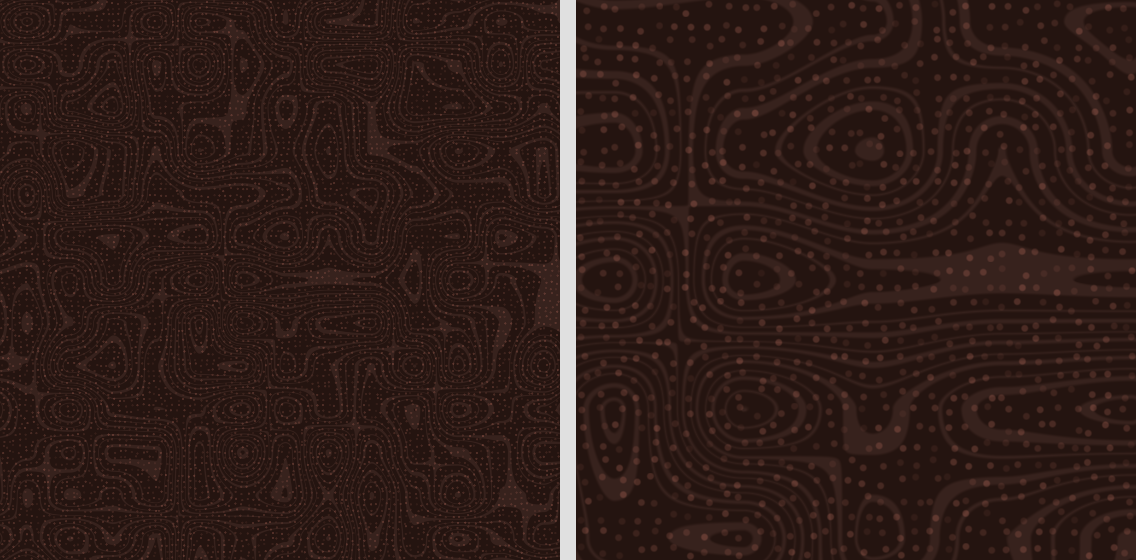
Left, the full canvas; right, a detail of the centre.
Write a three.js fragment shader that draws this pattern.

```glsl
// Dark brown contour bands of smooth value noise, sprinkled with fine reddish dots.
#define NOISE_CELLS 13.0    // noise lattice cells across the canvas
#define LEVELS 7.0          // contour periods over the noise range
#define BAND_WIDTH 0.19     // share of a period filled by the broad band
#define LINE_WIDTH 0.07     // share of a period filled by the thin line
#define LINE_OFFSET 0.43    // position of the thin line in its period
#define EDGE 0.0011         // edge softness in canvas units
#define DOT_CELLS 96.0      // dot grid cells across the canvas
#define DOT_RADIUS 0.19     // dot radius in grid cells
#define DOT_JITTER 0.58     // dot displacement range in grid cells
#define GROUND_COLOR vec3(0.143, 0.079, 0.062)
#define BAND_COLOR vec3(0.215, 0.132, 0.113)
#define DOT_COLOR vec3(0.46, 0.27, 0.23)

varying vec2 vUv;

float hash(vec2 p) {
  return fract(sin(dot(p, vec2(127.1, 311.7))) * 43758.5453);
}

float valueNoise(vec2 p) {
  vec2 cell = floor(p);
  vec2 f = fract(p);
  f = f * f * (3.0 - 2.0 * f);
  float low = mix(hash(cell), hash(cell + vec2(1.0, 0.0)), f.x);
  float high = mix(hash(cell + vec2(0.0, 1.0)), hash(cell + vec2(1.0, 1.0)), f.x);
  return mix(low, high, f.y);
}

// Height in contour periods
float height(vec2 uv) {
  return LEVELS * valueNoise(uv * NOISE_CELLS + vec2(5.37, 8.5));
}

// Soft periodic stripe of the given width, centred on whole numbers
float stripe(float h, float width, float soft) {
  float distanceToCentre = abs(fract(h + 0.5) - 0.5);
  return 1.0 - smoothstep(-soft, soft, distanceToCentre - 0.5 * width);
}

// Broad bands and thin lines, softened evenly by the local slope
float contours(vec2 uv) {
  float h = height(uv);
  vec2 rise = vec2(height(uv + vec2(EDGE, 0.0)), height(uv + vec2(0.0, EDGE))) - h;
  float soft = max(length(rise), 0.002);
  float band = stripe(h, BAND_WIDTH, soft);
  float line = stripe(h - LINE_OFFSET, LINE_WIDTH, soft);
  return max(band, line);
}

// One jittered dot per grid cell, each with its own strength
float dots(vec2 uv) {
  vec2 p = uv * DOT_CELLS;
  vec2 cell = floor(p);
  vec2 jitter = vec2(hash(cell + 17.3), hash(cell + 61.9)) - 0.5;
  float d = length(fract(p) - 0.5 - DOT_JITTER * jitter);
  float strength = mix(0.2, 0.75, hash(cell + 93.1));
  float soft = 0.6 * EDGE * DOT_CELLS;
  return strength * (1.0 - smoothstep(DOT_RADIUS - soft, DOT_RADIUS + soft, d));
}

void main() {
  float band = contours(vUv);
  vec3 color = mix(GROUND_COLOR, BAND_COLOR, band);
  color = mix(color, DOT_COLOR, dots(vUv) * mix(0.75, 1.0, band));
  gl_FragColor = vec4(color, 1.0);
}
```
